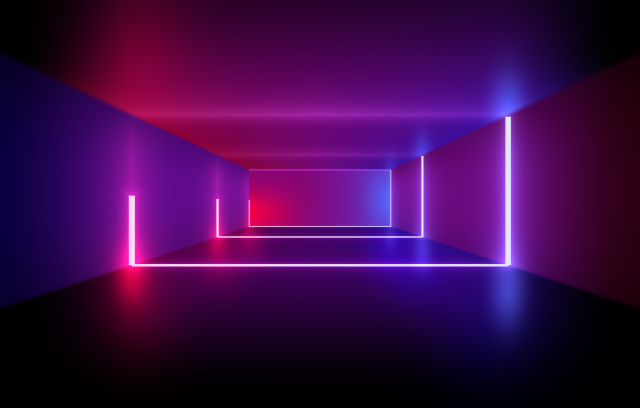
A WebGL 2 fragment shader for this background:

```glsl
#version 300 es
precision highp float;
// A dark corridor lit by receding neon frames, red on the left and blue on the right.
uniform vec2 u_resolution;
out vec4 fragColor;

const float CEIL = 0.47;   // ceiling height per unit of half width
const float FLOOR = 0.33;  // floor depth per unit of half width
const float BACK = 0.1735; // half width of the end wall

float boxDistance(vec2 p, vec2 center, vec2 halfSize) {
  vec2 d = abs(p - center) - halfSize;
  return length(max(d, 0.0)) + min(max(d.x, d.y), 0.0);
}

// Soft elliptical spot
float spot(vec2 p, vec2 center, vec2 size) {
  vec2 d = (p - center) / size;
  return exp(-dot(d, d));
}

// Crimson to violet to indigo across the room, side in -1..1
vec3 neonTint(float side) {
  vec3 red = vec3(0.56, 0.0, 0.26), violet = vec3(0.44, 0.02, 0.5), blue = vec3(0.26, 0.07, 0.68);
  return side < 0.0 ? mix(violet, red, -side) : mix(violet, blue, side);
}

vec3 ceilingColor(vec2 q, float side) {
  float fade = 1.0 - 0.62 * smoothstep(0.2, 0.54, q.y);
  float corner = 1.0 - smoothstep(0.42, 0.74, abs(q.x)) * smoothstep(0.1, 0.36, q.y);
  vec3 color = neonTint(side * 1.1) * vec3(0.9, 0.6, 0.86) * fade;
  color += vec3(0.14, 0.0, 0.0) * spot(q, vec2(-0.45, 0.38), vec2(0.13, 0.2));
  return color * corner;
}

vec3 floorColor(vec2 q, float side) {
  float fade = smoothstep(-0.48, -0.1, q.y);
  float corner = 1.0 - smoothstep(0.32, 0.74, abs(q.x));
  return (neonTint(side) * 0.45 + vec3(0.06, 0.0, 0.16)) * fade * corner;
}

vec3 wallColor(vec2 q, float h) {
  float far = smoothstep(0.42, 0.8, h);
  vec3 left = mix(vec3(0.32, 0.03, 0.52), vec3(0.04, 0.0, 0.25), far);
  vec3 right = mix(vec3(0.4, 0.01, 0.43), vec3(0.17, 0.0, 0.06), far);
  float height = (q.y - 0.03) / h;
  return (q.x < 0.0 ? left : right) * (1.0 - (1.1 + 1.4 * far) * height * height);
}

vec3 endWallColor(vec2 q) {
  vec2 s = q / BACK;
  vec3 color = mix(vec3(0.52, 0.02, 0.46), vec3(0.42, 0.12, 0.66), smoothstep(-0.4, 0.8, s.x));
  color += vec3(0.4, -0.02, -0.18) * spot(s, vec2(-1.0, -0.15), vec2(0.55, 0.35));
  return color + vec3(-0.08, 0.25, 0.3) * spot(s, vec2(1.0, 0.05), vec2(0.35, 0.5));
}

void main() {
  vec2 p = gl_FragCoord.xy / u_resolution;
  vec2 q = (p - vec2(0.5, 0.502)) * vec2(1.568, 1.0);
  float px = 1.0 / u_resolution.y;

  // Perspective box: h is the half width of the cross section seen here
  float slab = max(q.y / CEIL, -q.y / FLOOR);
  float h = max(max(abs(q.x), slab), 0.001);
  float side = q.x / h;
  float seam = 0.035 * h + px;
  float wall = smoothstep(-seam, seam, abs(q.x) - slab);
  float inside = smoothstep(BACK + px, BACK - px, h);
  float open = 1.0 - inside;
  float top = step(0.0, q.y) * (1.0 - wall) * open;

  vec3 color = q.y > 0.0 ? ceilingColor(q, side) : floorColor(q, side);
  color = mix(color, wallColor(q, h), wall);
  color = mix(color, endWallColor(q), inside);

  // Light spilled by each frame, then its tubes
  for (int i = 0; i < 3; i++) {
    float size = i == 0 ? 0.461 : (i == 1 ? 0.251 : BACK);
    float thick = i == 0 ? 0.016 : (i == 1 ? 0.011 : 0.007);
    float halo = i == 0 ? 0.8 : (i == 1 ? 0.5 : 0.3);
    vec2 s = q / size;
    float depth = log(h / size) * (h > size ? 8.0 : 13.0);

    // Bands of light on the ceiling and the walls
    float band = exp(-abs(depth)) * (1.0 - 0.4 * abs(side)) * halo;
    color += vec3(0.3, 0.17, 0.3) * band * top;
    vec3 wash = q.x < 0.0 ? vec3(0.3, 0.07, 0.13) : vec3(0.12, 0.16, 0.34);
    float washHeight = exp(-pow(abs(s.y + 0.01) * 2.3, 4.0));
    float reach = abs(abs(s.x) - 1.0) * 8.0;
    color += wash * exp(-reach) * washHeight * wall * open;

    // Reflections at the ends of the posts
    color += vec3(0.62, 0.0, 0.1) * spot(s, vec2(-1.0, -0.37), vec2(0.09, 0.16)) * open * halo;
    color += vec3(0.18, 0.0, 0.02) * spot(s, vec2(-0.97, -0.55), vec2(0.22, 0.3)) * open;
    color += vec3(0.2, 0.3, 0.5) * spot(s, vec2(1.0, -0.46), vec2(0.09, 0.2)) * open * halo;
    color += vec3(0.0, 0.0, 0.17) * spot(s, vec2(0.92, -0.65), vec2(0.32, 0.35)) * open;
    color += vec3(0.06, 0.3, 0.4) * spot(s, vec2(1.0, 0.5), vec2(0.09, 0.2)) * top * halo;

    // Left post, right post and floor bar
    float leftPost = boxDistance(s, vec2(-1.0, -0.145), vec2(thick, 0.185));
    float rightPost = boxDistance(s, vec2(1.0, 0.065), vec2(thick * 0.9, 0.395));
    float bar = boxDistance(s, vec2(0.0, -FLOOR), vec2(1.0, 0.0065));
    color += vec3(0.35, 0.06, 0.2) * exp(-max(leftPost, 0.0) * 34.0) * halo;
    color += vec3(0.2, 0.2, 0.3) * exp(-max(rightPost, 0.0) * 34.0) * halo;
    color += vec3(0.25, 0.03, 0.28) * exp(-max(bar, 0.0) * 50.0) * halo;
    float tube = min(min(leftPost, rightPost), bar) * size;
    vec3 glowWhite = mix(vec3(1.0, 0.88, 0.96), vec3(0.9, 0.92, 1.0), smoothstep(-1.0, 1.0, s.x));
    float shine = i == 2 ? 0.8 : 0.97;
    color = mix(color, glowWhite, shine * smoothstep(0.7 * px, -0.7 * px, tube));
  }

  // Thin lit edge above the end wall
  float edge = smoothstep(0.004, 0.0, abs(q.y - BACK * CEIL)) * step(abs(q.x), BACK);
  color += vec3(0.18, 0.1, 0.2) * edge;
  fragColor = vec4(clamp(color, 0.0, 1.0), 1.0);
}
```
